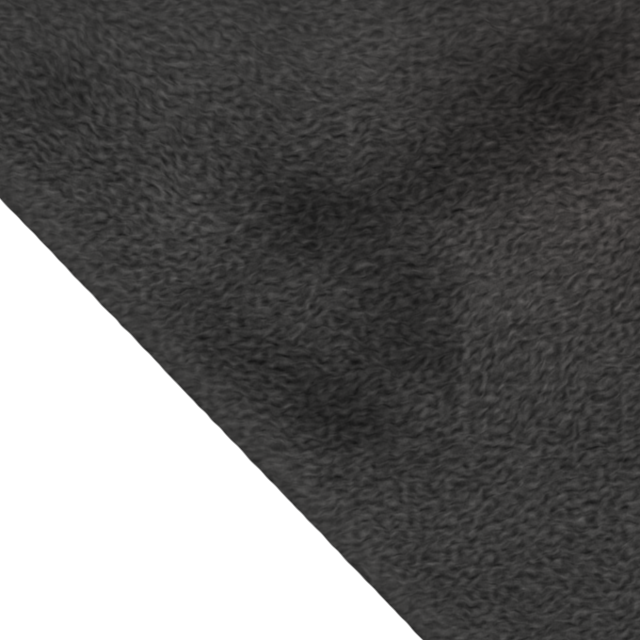
Give the GLSL for this texture, as a WebGL 2 fragment shader.

```glsl
#version 300 es
precision highp float;
// Dark charcoal plush fabric with brushed pile, cut by a diagonal edge against white.
uniform vec2 u_resolution;
out vec4 fragColor;

vec2 hashGradient(vec2 cell) {
    vec3 q = fract(vec3(cell.xyx) * vec3(0.1031, 0.1030, 0.0973));
    q += dot(q, q.yzx + 33.33);
    float angle = 6.2832 * fract((q.x + q.y) * q.z);
    return vec2(cos(angle), sin(angle));
}

float gradientNoise(vec2 p) {
    vec2 i = floor(p), f = fract(p);
    vec2 w = f * f * f * (f * (f * 6.0 - 15.0) + 10.0);
    float a = dot(hashGradient(i), f);
    float b = dot(hashGradient(i + vec2(1, 0)), f - vec2(1, 0));
    float c = dot(hashGradient(i + vec2(0, 1)), f - vec2(0, 1));
    float d = dot(hashGradient(i + vec2(1, 1)), f - vec2(1, 1));
    return mix(mix(a, b, w.x), mix(c, d, w.x), w.y);
}

float fbm(vec2 p) {
    float sum = 0.0, amp = 1.0;
    for (int i = 0; i < 4; i++) {
        sum += amp * gradientNoise(p);
        p = mat2(1.6, 1.2, -1.2, 1.6) * p + 7.3;
        amp *= 0.55;
    }
    return sum;
}

// Soft elliptical spot, tilted by an angle
float blob(vec2 p, vec2 center, vec2 radius, float tilt) {
    p -= center;
    float c = cos(tilt), s = sin(tilt);
    p = vec2(c * p.x + s * p.y, c * p.y - s * p.x) / radius;
    return exp(-dot(p, p));
}

// Direction in which the pile lies
float pileAngle(vec2 p) {
    float angle = 0.2 + 0.7 * gradientNoise(p * 6.0 + 3.0) + 0.9 * gradientNoise(p * 24.0);
    angle -= 0.8 * blob(p, vec2(0.15, 0.85), vec2(0.28, 0.2), 0.0);
    return angle + 0.45 * blob(p, vec2(0.88, 0.42), vec2(0.2, 0.25), 0.0);
}

// Noise smeared along the pile into short, broken tufts
float tufts(vec2 p) {
    float angle = pileAngle(p), sum = 0.0;
    vec2 along = vec2(cos(angle), sin(angle));
    p += 0.004 * vec2(gradientNoise(p * 70.0), gradientNoise(p * 70.0 + 41.0));
    for (int i = -2; i <= 2; i++) {
        vec2 q = p + along * float(i) * 0.0021;
        sum += gradientNoise(q * 105.0) + 0.65 * gradientNoise(q * 190.0 + 19.0);
    }
    return sum / 5.0;
}

// Broad light and shade where the pile is brushed
float shading(vec2 p) {
    vec2 q = p + 0.028 * vec2(fbm(p * 13.0), fbm(p * 13.0 + 31.0));
    float tone = 0.222;
    tone -= 0.075 * blob(q, vec2(0.87, 0.87), vec2(0.15, 0.09), 0.45);
    tone -= 0.050 * blob(q, vec2(0.66, 0.71), vec2(0.16, 0.06), 0.3);
    tone -= 0.050 * blob(q, vec2(0.47, 0.66), vec2(0.13, 0.07), -0.5);
    tone -= 0.040 * blob(q, vec2(0.42, 0.43), vec2(0.16, 0.07), -0.6);
    tone -= 0.045 * blob(q, vec2(0.53, 0.35), vec2(0.08, 0.05), -0.3);
    tone -= 0.030 * blob(q, vec2(0.09, 0.86), vec2(0.10, 0.06), 0.3);
    tone += 0.028 * blob(q, vec2(0.28, 0.66), vec2(0.08, 0.08), -0.6);
    tone += 0.022 * blob(q, vec2(0.24, 0.92), vec2(0.18, 0.08), 0.0);
    tone += 0.022 * blob(q, vec2(0.56, 0.91), vec2(0.12, 0.09), 0.0);
    tone += 0.026 * blob(q, vec2(0.82, 0.56), vec2(0.12, 0.12), 0.4);
    tone += 0.028 * blob(q, vec2(0.67, 0.36), vec2(0.07, 0.04), -0.3);
    tone += 0.025 * blob(q, vec2(0.98, 0.72), vec2(0.12, 0.10), 0.0);
    // Dark fold ending in a crisp crease on its right side
    float crease = 1.0 - smoothstep(0.709, 0.722, q.x);
    tone -= 0.058 * crease * blob(q, vec2(0.66, 0.47), vec2(0.10, 0.13), 0.0);
    return tone + 0.016 * fbm(p * 8.0 + 11.0) + 0.026 * gradientNoise(p * 38.0);
}

void main() {
    vec2 uv = gl_FragCoord.xy / u_resolution;
    float pixel = 1.0 / min(u_resolution.x, u_resolution.y);

    // Distance from the cut edge, positive on the fabric
    float edge = (1.044 * uv.x + uv.y - 0.690) / 1.4457;
    edge += 0.0015 * gradientNoise(uv * 45.0);

    // Fibres fade out of focus towards the top and the cut edge
    float focus = mix(1.0, 0.7, smoothstep(0.75, 1.0, uv.y));
    focus *= mix(0.65, 1.0, smoothstep(0.0, 0.08, edge));
    float tone = shading(uv);
    float fibre = tufts(uv) + 0.10 * gradientNoise(uv * 300.0);
    tone += fibre * focus * (0.04 + 0.62 * tone);

    // Paler rim with a thin shadow at the cut
    tone += 0.022 * exp(-pow((edge - 0.03) / 0.03, 2.0));
    tone -= 0.030 * exp(-max(edge, 0.0) / 0.005);

    // Nearly neutral grey, slightly warm towards the upper right
    vec3 tint = mix(vec3(1.01, 1.0, 0.99), vec3(1.04, 0.99, 0.97),
                    blob(uv, vec2(1.0, 0.8), vec2(0.35, 0.3), 0.0));
    vec3 fabric = max(tone, 0.06) * tint;
    float cover = smoothstep(-1.2 * pixel, 1.2 * pixel, edge);
    fragColor = vec4(mix(vec3(1.0), fabric, cover), 1.0);
}
```
